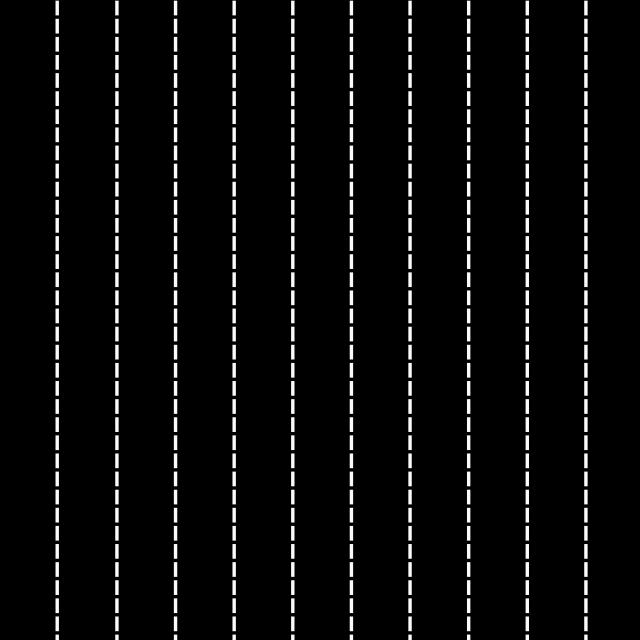
Reproduce this pattern procedurally as a WebGL 1 fragment shader.

```glsl
precision highp float;
// Ten vertical dashed white lines, evenly spaced on black.

uniform vec2 u_resolution;

const float LINE_COUNT    = 10.0;
const float LINE_SPACING  = 0.0916;
const float FIRST_LINE_X  = 0.0911;
const float FIRST_NUDGE   = -0.0017;  // the first line sits slightly to the left
const float LINE_WIDTH    = 0.0053;
const float DASH_PERIOD   = 0.0283;
const float DASH_LENGTH   = 0.0230;
const float GAP_CENTER_Y  = 0.6337;
const vec3  BACKGROUND    = vec3(0.0);
const vec3  LINE_COLOR    = vec3(0.985);

// Soft coverage of a band around zero, blended over one pixel.
float band(float offset, float width, float pixel) {
  return clamp((0.5 * width - abs(offset)) / pixel + 0.5, 0.0, 1.0);
}

// Signed distance to the center of the nearest line.
float lineOffset(float x) {
  float index = floor((x - FIRST_LINE_X) / LINE_SPACING + 0.5);
  index = clamp(index, 0.0, LINE_COUNT - 1.0);
  float nudge = FIRST_NUDGE * (1.0 - step(0.5, index));
  return x - (FIRST_LINE_X + index * LINE_SPACING + nudge);
}

// Signed distance to the center of the nearest dash.
float dashOffset(float y) {
  return (fract((y - GAP_CENTER_Y) / DASH_PERIOD) - 0.5) * DASH_PERIOD;
}

void main() {
  vec2 uv = gl_FragCoord.xy / u_resolution;
  vec2 pixel = 1.0 / u_resolution;

  float ink = band(lineOffset(uv.x), LINE_WIDTH, pixel.x)
            * band(dashOffset(uv.y), DASH_LENGTH, pixel.y);

  gl_FragColor = vec4(mix(BACKGROUND, LINE_COLOR, ink), 1.0);
}
```
